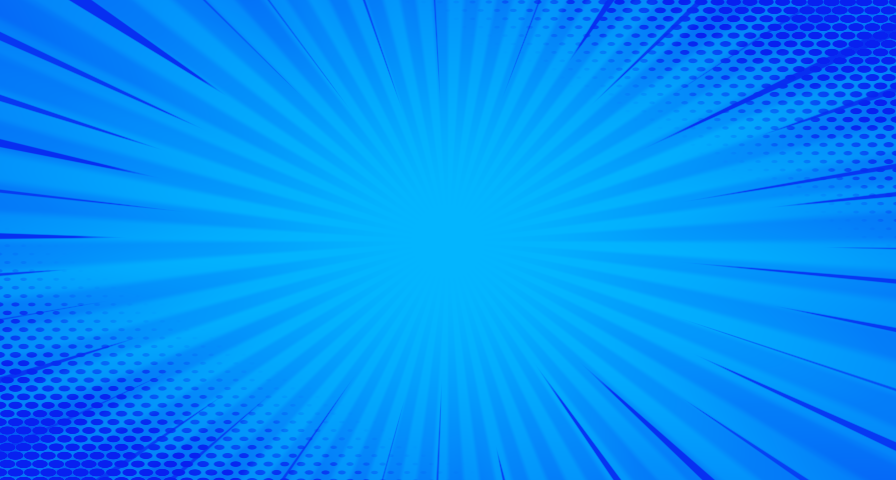
A Shadertoy shader for this background:

```glsl
// Blue comic burst: soft rays, tapered speed lines and halftone dots in two corners.

const float PI = 3.14159;
const float TAU = 6.28318;

const vec3 LIGHT_BLUE = vec3(0.01, 0.71, 0.995);
const vec3 MID_BLUE   = vec3(0.015, 0.50, 0.975);
const vec3 DEEP_BLUE  = vec3(0.03, 0.13, 0.94);

const vec2  BURST_CENTER = vec2(0.0, -0.003);  // in canvas heights from the middle
const float RAY_COUNT    = 48.0;
const float RAY_SHADE    = 0.15;
const float WEDGE_SHADE  = 0.12;
const float RIM_SHADE    = 0.40;

const int   LINE_COUNT   = 36;
const float LINE_JITTER  = 0.10;               // radians
const vec2  LINE_TIP     = vec2(0.25, 0.43);   // nearest and farthest inner tip
const vec2  LINE_WIDTH   = vec2(0.002, 0.009); // half width at the rim
const float LINE_SHADE   = 0.85;

const vec2  DOT_CELL     = vec2(0.034, 0.0175);
const vec2  DOT_RADIUS   = vec2(0.12, 0.47);   // in cells, inner to corner
const vec2  DOT_RANGE    = vec2(0.38, 0.95);   // along the canvas diagonal
const float DOT_SHADE    = 0.60;

float hash(float n) {
    return fract(sin(n * 12.99 + 4.1) * 4375.85);
}

vec2 randomGradient(vec2 cell) {
    float a = TAU * hash(dot(cell, vec2(1.0, 17.3)));
    return vec2(cos(a), sin(a));
}

float gradientNoise(vec2 p) {
    vec2 i = floor(p), f = fract(p);
    vec2 u = f * f * f * (f * (f * 6.0 - 15.0) + 10.0);
    vec2 e = vec2(1.0, 0.0);
    float a = dot(randomGradient(i), f);
    float b = dot(randomGradient(i + e.xy), f - e.xy);
    float c = dot(randomGradient(i + e.yx), f - e.yx);
    float d = dot(randomGradient(i + e.xx), f - e.xx);
    return mix(mix(a, b, u.x), mix(c, d, u.x), u.y);
}

// Alternating sunburst rays plus broad uneven wedges.
float rayShade(vec2 p, float radius) {
    float wave = sin(atan(p.y, p.x) * RAY_COUNT);
    float rays = smoothstep(-0.6, 0.6, wave) * smoothstep(0.03, 0.5, radius);
    float wedge = gradientNoise(p / max(radius, 1e-4) * 7.0 + 20.0);
    return RAY_SHADE * rays + WEDGE_SHADE * wedge * smoothstep(0.2, 0.8, radius);
}

// Thin spikes, spread evenly on an ellipse with the canvas proportions.
float speedLines(vec2 p, float aspect, float pixel) {
    vec2 oval = p / vec2(aspect, 1.0);
    float q = length(oval);
    float angle = atan(oval.y, oval.x);
    float arcScale = aspect * q * q / max(length(p), 1e-4);
    float cover = 0.0;
    for (int i = 0; i < LINE_COUNT; i++) {
        float n = float(i);
        float lineAngle = TAU * n / float(LINE_COUNT) + LINE_JITTER * (hash(n) - 0.5);
        float offset = mod(angle - lineAngle + PI, TAU) - PI;
        float tip = mix(LINE_TIP.x, LINE_TIP.y, hash(n + 51.0));
        float strength = hash(n + 97.0);
        float grow = max(q - tip, 0.0) / (0.55 - tip);
        float halfWidth = mix(LINE_WIDTH.x, LINE_WIDTH.y, strength * strength) * grow;
        float edge = abs(offset) * arcScale - halfWidth;
        float body = 1.0 - smoothstep(-pixel, pixel, edge);
        cover = max(cover, body * smoothstep(0.0, 0.35, grow) * mix(0.6, 1.0, strength));
    }
    return cover;
}

// Staggered oval dots that swell toward a corner.
float halftone(vec2 p, float amount, float pixel) {
    vec2 g = p / DOT_CELL;
    g.x += 0.5 * mod(floor(g.y), 2.0);
    float radius = mix(DOT_RADIUS.x, DOT_RADIUS.y, amount);
    float soft = 0.6 * pixel / DOT_CELL.y;
    float dots = 1.0 - smoothstep(radius - soft, radius + soft, length(fract(g) - 0.5));
    return dots * smoothstep(0.0, 0.35, amount);
}

vec3 blueRamp(float shade) {
    vec3 color = mix(LIGHT_BLUE, MID_BLUE, clamp(shade * 2.5, 0.0, 1.0));
    return mix(color, DEEP_BLUE, smoothstep(0.35, 1.0, shade));
}

void mainImage(out vec4 fragColor, in vec2 fragCoord) {
    float pixel = 1.0 / iResolution.y;
    float aspect = iResolution.x * pixel;
    vec2 p = (fragCoord - 0.5 * iResolution.xy) * pixel - BURST_CENTER;
    float radius = length(p);
    float q = length(p / vec2(aspect, 1.0));

    // Base glow and rays
    float shade = RIM_SHADE * smoothstep(0.1, 0.8, q) + rayShade(p, radius);

    // Dotted upper right and lower left corners
    float diagonal = abs(p.x / aspect + p.y);
    float corner = smoothstep(DOT_RANGE.x, DOT_RANGE.y, diagonal);
    shade += 0.12 * corner * corner;
    shade += DOT_SHADE * mix(0.35, 1.0, corner) * halftone(p, corner, pixel);

    // Speed lines on top
    shade = mix(shade, max(shade, LINE_SHADE), speedLines(p, aspect, pixel));

    fragColor = vec4(blueRamp(clamp(shade, 0.0, 1.0)), 1.0);
}
```
